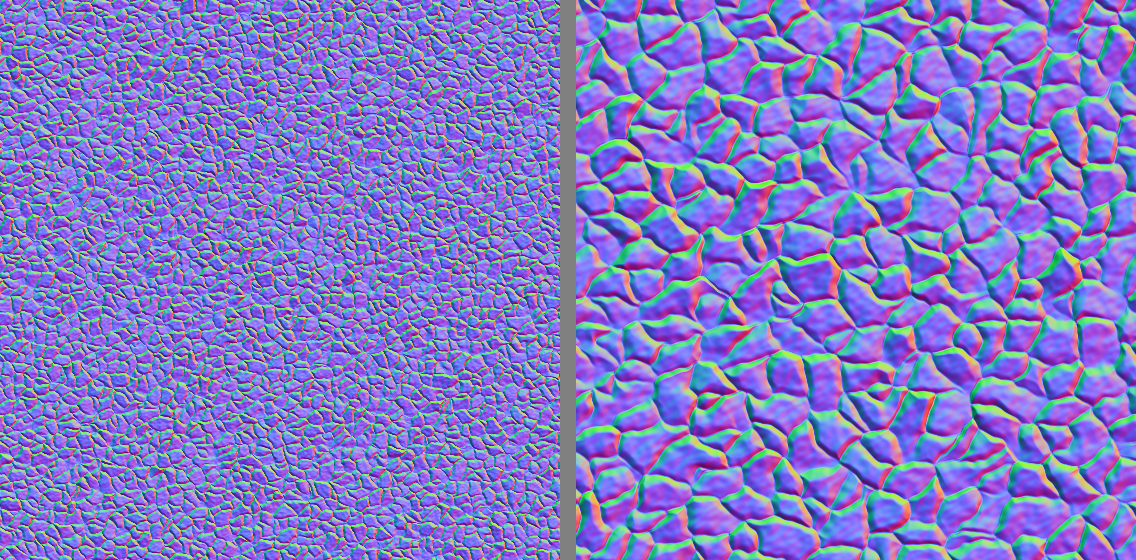
Left: the whole. Right: its middle third, enlarged.
Write a three.js fragment shader that draws this texture map.

```glsl
// Tangent-space normal map of a pebbled, leathery hide.
// A height field of warped, stretched Voronoi pebbles with tilted tops and fine
// grain is differentiated, and its unit normal is written out as a colour.

#define PEBBLES 49.0      // pebbles across the canvas
#define RIM_WIDTH 0.46    // reach of the rounded rim inside a pebble
#define RELIEF 0.29       // pebble height, in pebble units
#define TILT vec2(-0.04, 0.22)  // common lean of the pebble tops
#define TILT_SPREAD 0.50  // random lean of each pebble
#define STRETCH 0.24      // elongation of the pebbles
#define SIZE_SPREAD 0.36  // variation of pebble size
#define WARP 0.24         // irregularity of the outlines
#define WRINKLE 0.065     // height of the soft wrinkles
#define GRAIN 0.046       // height of the fine grain
#define SAMPLE_STEP 0.050 // half width of the slope sample, in pebble units

varying vec2 vUv;

vec2 hash2(vec2 p) {
  vec3 q = fract(vec3(p.xyx) * vec3(0.1031, 0.1030, 0.0973));
  q += dot(q, q.yzx + 33.33);
  return fract((q.xx + q.yz) * q.zy);
}

// Gradient noise, roughly -0.7 to 0.7
float corner(vec2 cell, vec2 offset) {
  float angle = 6.2832 * hash2(cell + 71.0).x;
  return dot(vec2(cos(angle), sin(angle)), offset);
}

float gradientNoise(vec2 p) {
  vec2 i = floor(p), f = fract(p);
  vec2 u = f * f * f * (f * (f * 6.0 - 15.0) + 10.0);
  vec2 e = vec2(1.0, 0.0);
  return mix(mix(corner(i, f), corner(i + e.xy, f - e.xy), u.x),
             mix(corner(i + e.yx, f - e.yx), corner(i + e.xx, f - e.xx), u.x), u.y);
}

vec2 noise2(vec2 p) {
  return vec2(gradientNoise(p), gradientNoise(p + vec2(37.2, 91.7)));
}

// Height of the tilted pebble covering p
float pebbleHeight(vec2 p, float flow) {
  vec2 base = floor(p);
  float nearest = 9.0, second = 9.0;
  vec2 arm = vec2(0.0), traits = vec2(0.5);
  for (int y = -2; y <= 2; y++) {
    for (int x = -2; x <= 2; x++) {
      vec2 cell = base + vec2(float(x), float(y));
      vec2 r = p - cell - hash2(cell + 11.0);
      vec2 h = hash2(cell + 153.0);
      // Each pebble has its own long axis and size
      float angle = flow + (h.x - 0.5) * 2.4;
      float c = cos(angle), s = sin(angle);
      vec2 local = vec2(c * r.x + s * r.y, c * r.y - s * r.x);
      float d = length(local * vec2(1.0 - STRETCH, 1.0 + STRETCH)) + SIZE_SPREAD * h.y;
      if (d < nearest) {
        second = nearest;
        nearest = d;
        arm = r;
        traits = hash2(cell + 229.0);
      } else {
        second = min(second, d);
      }
    }
  }
  float inset = 1.0 - clamp((second - nearest) / RIM_WIDTH, 0.0, 1.0);
  float dome = 1.0 - inset * inset;
  vec2 lean = TILT + TILT_SPREAD * (traits - 0.5);
  return dome * (RELIEF * (0.7 + 0.6 * traits.x) + dot(lean, arm));
}

float surface(vec2 p) {
  vec2 warped = p + WARP * noise2(p * 1.2) + 0.3 * WARP * noise2(p * 3.1 + 5.0);
  float flow = 0.2 + 1.6 * gradientNoise(p * 0.14 + 3.0);
  float wrinkles = gradientNoise(p * 2.3 + 19.0);
  // Grain runs in short slanted strokes
  vec2 slanted = vec2(dot(p, vec2(0.85, 0.5)), dot(p, vec2(-0.5, 0.85)));
  float grain = gradientNoise(slanted * vec2(3.4, 5.2) + 43.0);
  return pebbleHeight(warped, flow) + WRINKLE * wrinkles + GRAIN * grain;
}

void main() {
  vec2 p = vUv * PEBBLES + 60.0;
  vec2 e = vec2(SAMPLE_STEP, 0.0);
  vec2 slope = vec2(surface(p + e.xy) - surface(p - e.xy),
                    surface(p + e.yx) - surface(p - e.yx)) / (2.0 * SAMPLE_STEP);
  vec3 normal = normalize(vec3(-slope, 1.0));

  // Sideways parts are centred on one half, the upright part is kept as it is
  gl_FragColor = vec4(normal.xy * 0.5 + 0.5, normal.z, 1.0);
}
```
